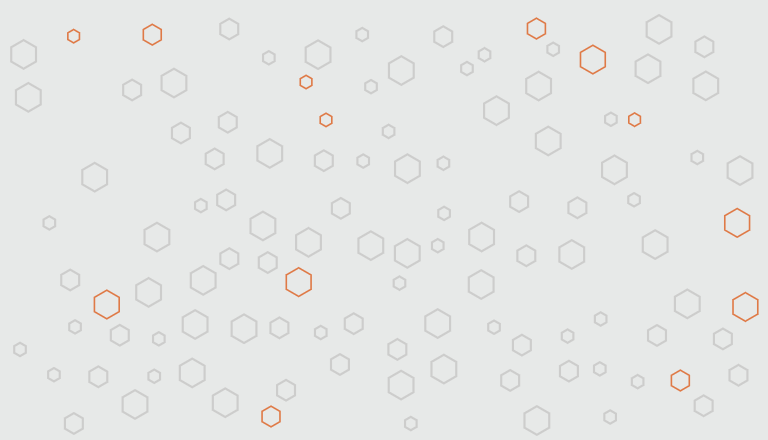
Write a Shadertoy shader that draws this pattern.

```glsl
// Scattered outlined hexagons in grey and orange on a pale grey ground.

const vec3 GROUND = vec3(0.906, 0.914, 0.910);
const vec3 GREY   = vec3(0.803, 0.803, 0.800);
const vec3 ORANGE = vec3(0.875, 0.480, 0.280);

// Lengths are fractions of the canvas height.
const float CELL = 0.095;          // spacing of the candidate grid
const float JITTER = 0.80;         // wander inside a cell
const float GAP = 0.019;           // least space between outlines
const float MARGIN = 0.011;        // least space to the canvas edge
const float LARGE = 0.0325;        // circumradii
const float MEDIUM = 0.0235;
const float SMALL = 0.0152;
const float LARGE_SHARE = 0.38;
const float MEDIUM_SHARE = 0.29;
const float ORANGE_SHARE = 0.185;
const float GREY_LINE = 0.0049;    // stroke widths
const float ORANGE_LINE = 0.0037;
const vec2 SEED = vec2(37.0, 71.0);

struct Hexagon {
    vec2 center;
    float radius;
    float rank;      // negative when it would leave the canvas
    bool isOrange;
};

vec3 hash3(vec2 p) {
    vec3 q = fract(p.xyx * vec3(0.1031, 0.1030, 0.0973));
    q += dot(q, q.yxz + 33.33);
    return fract((q.xxy + q.yzz) * q.zyx);
}

// Candidate hexagon of one grid cell.
Hexagon candidate(vec2 cell, vec2 canvas) {
    vec3 place = hash3(cell + SEED);
    vec3 kind = hash3(cell + SEED.yx * 3.0);
    Hexagon h;
    h.center = (cell + 0.5 + JITTER * (place.xy - 0.5)) * CELL;
    h.radius = kind.x < LARGE_SHARE ? LARGE
             : kind.x < LARGE_SHARE + MEDIUM_SHARE ? MEDIUM : SMALL;
    h.isOrange = kind.y < ORANGE_SHARE;
    vec2 room = min(h.center, canvas - h.center) - h.radius - MARGIN;
    h.rank = min(room.x, room.y) < 0.0 ? -1.0 : place.z;
    return h;
}

// A candidate stays if no higher ranked neighbour crowds it.
bool survives(Hexagon h, vec2 cell, vec2 canvas) {
    if (h.rank < 0.0) return false;
    for (int y = -1; y <= 1; y++)
    for (int x = -1; x <= 1; x++) {
        if (x == 0 && y == 0) continue;
        Hexagon other = candidate(cell + vec2(x, y), canvas);
        float reach = h.radius + other.radius + GAP;
        if (other.rank > h.rank && distance(h.center, other.center) < reach)
            return false;
    }
    return true;
}

// Signed distance to a hexagon with its points up and down.
float hexagonDistance(vec2 p, float radius) {
    p = abs(p);
    return max(p.x, dot(p, vec2(0.5, 0.8660))) - 0.8660 * radius;
}

void mainImage(out vec4 fragColor, in vec2 fragCoord) {
    float pixel = 1.0 / iResolution.y;
    vec2 canvas = iResolution.xy * pixel;
    vec2 p = fragCoord * pixel;
    vec2 home = floor(p / CELL);
    vec3 color = GROUND;

    for (int y = -1; y <= 1; y++)
    for (int x = -1; x <= 1; x++) {
        vec2 cell = home + vec2(x, y);
        Hexagon h = candidate(cell, canvas);
        float line = h.isOrange ? ORANGE_LINE : GREY_LINE;
        float edge = abs(hexagonDistance(p - h.center, h.radius)) - 0.5 * line;
        float cover = clamp(0.5 - edge / pixel, 0.0, 1.0);
        if (cover > 0.0 && survives(h, cell, canvas))
            color = mix(color, h.isOrange ? ORANGE : GREY, cover);
    }
    fragColor = vec4(color, 1.0);
}
```
